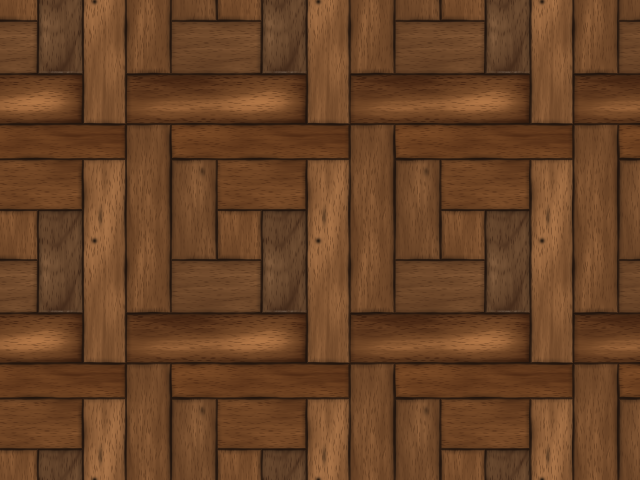
Write a WebGL 1 fragment shader that draws this pattern.

```glsl
precision highp float;
// Parquet of worn brown planks: each panel is two nested pinwheels of four
// boards around a core block. Every board gets its own tone, layered-sine
// grain, thin growth lines, cellular pore flecks, grimy edges and a dark seam.

uniform vec2 u_resolution;

vec2 hash2(vec2 p) {
  return fract(sin(vec2(dot(p, vec2(127.1, 311.7)), dot(p, vec2(269.5, 183.3)))) * 4375.85);
}

// Layered, rotated sines, roughly -1 to 1
float waves(vec2 p) {
  float sum = 0.0, amp = 0.5;
  for (int i = 0; i < 5; i++) {
    p = mat2(0.8, 0.6, -0.6, 0.8) * p * 1.6 + 1.3;
    sum += amp * sin(p.x + 1.6 * sin(p.y));
    amp *= 0.65;
  }
  return sum;
}

// Cellular noise: distance to the nearest scattered point
float cellular(vec2 p) {
  vec2 base = floor(p);
  float nearest = 2.0;
  for (int y = -1; y <= 1; y++) {
    for (int x = -1; x <= 1; x++) {
      vec2 c = base + vec2(float(x), float(y));
      nearest = min(nearest, length(c + hash2(c) - p));
    }
  }
  return nearest;
}

// Board of a pinwheel holding p: 0 left, 1 top, 2 right, 3 bottom, 4 middle.
// Boxes are (left, top, right, bottom).
float pinwheel(vec2 p, vec4 o, vec4 i, out vec4 box) {
  if (p.x < i.x && p.y < i.w) { box = vec4(o.xy, i.xw); return 0.0; }
  if (p.x >= i.x && p.y < i.y) { box = vec4(i.x, o.yz, i.y); return 1.0; }
  if (p.x >= i.z) { box = vec4(i.zy, o.zw); return 2.0; }
  if (p.y >= i.w) { box = vec4(o.x, i.w, i.z, o.w); return 3.0; }
  box = i;
  return 4.0;
}

float pick(vec4 values, float k) {
  return dot(values, vec4(equal(vec4(0.0, 1.0, 2.0, 3.0), vec4(k))));
}

// Soft elliptical spot
float spot(vec2 p, vec2 center, vec2 radius) {
  vec2 d = (p - center) / radius;
  return exp(-dot(d, d));
}

void main() {
  // 576 units per canvas height, y downwards, wrapped into one panel
  float unit = 576.0 / u_resolution.y;
  vec2 p = vec2(gl_FragCoord.x, u_resolution.y - gl_FragCoord.y) * unit;
  vec2 panel = vec2(268.5, 287.0);
  p = mod(p - vec2(151.0, 149.0), panel);

  // Find the board
  vec4 inner = vec4(54.0, 42.0, 217.0, 227.0);
  vec4 box;
  float id = pinwheel(p, vec4(0.0, 0.0, panel), inner, box);
  if (id > 3.5) id += pinwheel(p, inner, vec4(109.0, 103.0, 163.0, 163.0), box);
  float core = step(7.5, id);
  float arched = step(5.5, id) * step(id, 6.5);
  float tone = pick(vec4(0.52, 0.43, 0.74, 0.36), id)
             + pick(vec4(0.51, 0.44, 0.40, 0.47), id - 4.0) + 0.58 * core;
  float warmth = pick(vec4(0.45, 0.85, 0.45, 0.65), id)
               + pick(vec4(0.4, 0.7, 0.0, 0.35), id - 4.0) + 0.5 * core;

  // Grain: x runs along the board, y across it
  vec2 local = p - box.xy;
  vec2 grain = mod(id, 2.0) < 0.5 ? local.yx : local;
  vec2 seed = vec2(id * 7.3, id * 3.1);
  float blotch = waves(grain * vec2(0.011, 0.032) + seed);
  float fibre = waves(grain * vec2(0.022, 0.34) + seed.yx + 0.5 * blotch);
  tone += 0.17 * blotch + 0.07 * fibre;

  // Thin meandering growth lines, arched on the right inner board
  float figure = grain.y * 0.30 + 3.0 * waves(grain * vec2(0.009, 0.018) + seed.yx);
  float arch = local.y + 0.035 * pow(local.x - 14.0, 2.0) + 10.0 * blotch;
  figure = mix(figure, arch * 0.17, arched);
  float line = pow(0.5 + 0.5 * sin(figure), 6.0);
  tone -= (0.13 + 0.05 * arched) * line * (0.6 + 0.4 * fibre);
  tone += 0.06 * arched * sin(figure * 0.5 + 1.0);

  // Short dark pores, sparse and crisp, denser in some patches
  float pores = 1.0 - smoothstep(0.08, 0.34, cellular(grain * vec2(0.075, 0.42) + seed));
  tone -= 0.19 * pores * clamp(0.6 + 0.7 * blotch, 0.15, 1.0);

  // Polished glow along the bottom board
  if (abs(id - 3.0) < 0.5) {
    tone += 0.50 * spot(local, vec2(160.0, 34.0), vec2(56.0, 15.0));
    tone += 0.36 * spot(local, vec2(45.0, 40.0), vec2(65.0, 11.0));
    tone -= 0.24 * spot(local, vec2(60.0, 6.0), vec2(130.0, 13.0));
    tone -= 0.22 * spot(local, vec2(217.0, 30.0), vec2(18.0, 40.0));
    tone -= 0.15 * spot(local, vec2(100.0, 60.0), vec2(150.0, 8.0));
  }

  // Knots and a short crack
  float knot = spot(p, vec2(231.0, 140.0), vec2(3.0))
             + 0.5 * spot(p, vec2(238.0, 111.0), vec2(2.5, 10.0))
             + 0.4 * spot(p, vec2(92.0, 57.0), vec2(3.5, 5.0));

  // Wood colour ramp, greyer where the board is cool
  vec3 color = mix(vec3(0.26, 0.14, 0.065), vec3(0.42, 0.265, 0.14), smoothstep(0.0, 0.5, tone));
  color = mix(color, vec3(0.67, 0.455, 0.27), smoothstep(0.42, 1.05, tone));
  float grey = dot(color, vec3(0.4, 0.45, 0.15));
  color = mix(mix(color, vec3(grey), 0.2), color * vec3(1.05, 0.97, 0.87), warmth);
  color *= 1.0 - 0.75 * min(knot, 1.0);

  // Grimy edges, then thin seams that vary in width
  vec2 side = min(local, box.zw - p);
  float edge = min(side.x, side.y);
  float grime = clamp(0.5 + 0.6 * waves(p * 0.035 + seed), 0.0, 1.0);
  color *= 1.0 - (0.10 + 0.22 * grime) * (1.0 - smoothstep(0.0, 8.0, edge));
  float seam = 1.0 - smoothstep(0.3, 1.2 + 0.6 * unit, edge - 0.5 * grime);
  color = mix(color, vec3(0.13, 0.08, 0.05), seam * (0.7 + 0.3 * grime));

  // Pale broken scuff at the foot of the arched board
  float scuff = spot(p, vec2(193.0, 224.5), vec2(22.0, 1.2)) * arched;
  color = mix(color, vec3(0.52, 0.44, 0.37), scuff * (0.35 + 0.25 * waves(p * 0.3)));
  gl_FragColor = vec4(color, 1.0);
}
```
